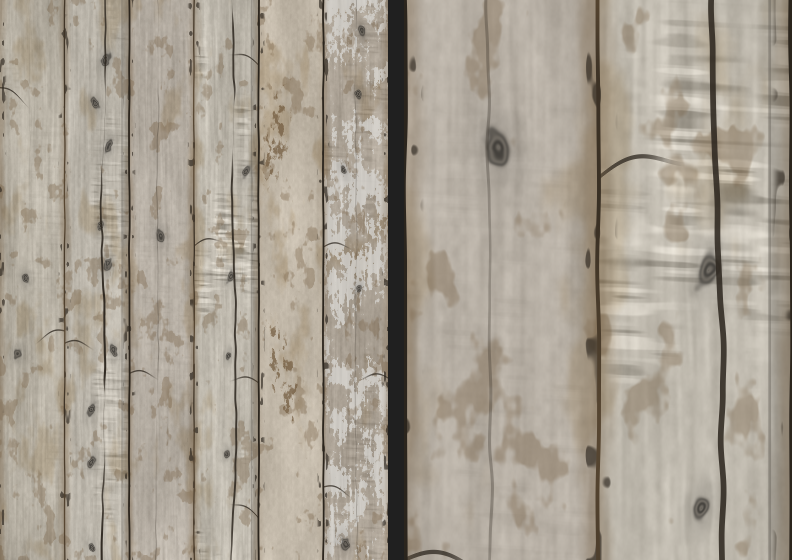
Left, the full canvas; right, a detail of the centre.
Give the GLSL for this texture, as a WebGL 2 fragment shader.

```glsl
#version 300 es
precision highp float;
// Six upright weathered planks with grain, cracks, knots, stains and flaking paint.
uniform vec2 u_resolution;
out vec4 fragColor;

// One unit is the width of a plank.
const float PLANKS = 6.0;
const float SEAM_HALF = 0.010;
const float KNOT_SPACING = 0.95;
const float CHECK_SPACING = 2.1;
const float PATCH_PERIOD = 3.7;
const vec3 DARK = vec3(0.17, 0.145, 0.115);
const vec3 BROWN = vec3(0.45, 0.36, 0.25);
const vec3 KNOT = vec3(0.38, 0.36, 0.33);
const vec3 CHALK = vec3(0.82, 0.81, 0.79);
const vec3 TINT[6] = vec3[6](
  vec3(0.715, 0.690, 0.640), vec3(0.740, 0.718, 0.675), vec3(0.720, 0.690, 0.648),
  vec3(0.752, 0.730, 0.685), vec3(0.760, 0.722, 0.662), vec3(0.675, 0.638, 0.588));
const float CRACK_X[6] = float[6](0.46, 0.60, 0.43, 0.62, 0.50, 0.51);
const float CRACK_DEPTH[6] = float[6](0.12, 1.0, 0.32, 0.9, 0.0, 0.28);
const float KNOT_CHANCE[6] = float[6](0.2, 0.9, 0.06, 0.65, 0.0, 0.3);
const float GRAIN[6] = float[6](1.0, 1.1, 0.8, 1.1, 0.3, 0.9);
const float SAW[6] = float[6](0.1, 0.55, 0.1, 1.0, 0.0, 0.3);

float hash(vec2 p) {
  return fract(sin(dot(p, vec2(127.1, 311.7))) * 43758.5453);
}

float noise(vec2 p) {
  vec2 i = floor(p), f = fract(p);
  f = f * f * (3.0 - 2.0 * f);
  return mix(mix(hash(i), hash(i + vec2(1, 0)), f.x),
             mix(hash(i + vec2(0, 1)), hash(i + vec2(1, 1)), f.x), f.y);
}

float fbm(vec2 p) {
  float sum = 0.0, amp = 0.533;
  for (int i = 0; i < 4; i++) {
    sum += amp * noise(p);
    p = p * 2.03 + 17.3;
    amp *= 0.5;
  }
  return sum;
}

// Antialiased stroke that fades when thinner than a pixel.
float stroke(float d, float halfWidth, float px) {
  return clamp((halfWidth - abs(d)) / px + 0.5, 0.0, 1.0) * min(1.0, 2.0 * halfWidth / px);
}

void main() {
  float px = PLANKS / u_resolution.x;
  vec2 p = gl_FragCoord.xy * px;
  float plank = clamp(floor(p.x), 0.0, PLANKS - 1.0);
  int id = int(plank);
  float x = p.x - plank, y = p.y;

  // Knots: nearest scaled distance, plus the bend they give the grain
  float knot = 9.0, bend = 0.0;
  for (int k = -1; k <= 1; k++) {
    vec2 cell = vec2(plank, floor(y / KNOT_SPACING) + float(k));
    if (hash(cell + 3.7) > KNOT_CHANCE[id]) continue;
    vec2 c = vec2(CRACK_X[id] + 0.42 * (hash(cell + 8.1) - 0.5),
                  (cell.y + 0.15 + 0.7 * hash(cell + 5.3)) * KNOT_SPACING);
    vec2 q = vec2(x, y) - c;
    q.y += q.x * (hash(cell + 2.2) - 0.5) * 1.6;
    float d = length(q / (vec2(0.07, 0.10) * mix(0.55, 1.15, hash(cell + 6.6))));
    d += 0.5 * (noise(p * 18.0) - 0.5);
    knot = min(knot, d);
    bend += 0.07 * sign(q.x) * exp(-d * 0.8) * smoothstep(0.0, 0.05, abs(q.x));
  }

  // Base wood: broad tone, long fibres and fine speckle
  float gx = p.x - bend + 0.05 * noise(vec2(p.x * 2.0, y * 0.7));
  float fibre = 0.6 * noise(vec2(gx * 24.0, y * 0.9)) + 0.4 * noise(vec2(gx * 48.0, y * 2.5)) - 0.5;
  float tone = fbm(vec2(p.x * 2.2, y * 0.6) + plank * 9.0) - 0.5;
  float speckle = fbm(p * vec2(26.0, 15.0)) - 0.5;
  vec3 col = TINT[id] + 0.16 * tone + 0.13 * GRAIN[id] * fibre + 0.07 * speckle;
  float blotch = smoothstep(0.56, 0.75, fbm(p * vec2(3.0, 1.3) + 31.0));
  col = mix(col, col * vec3(0.90, 0.86, 0.79), blotch * 0.8);

  // Horizontal saw marks, in patches
  float sawArea = smoothstep(0.45, 0.65, fbm(vec2(x * 1.5, y * 0.65) + plank * 4.0));
  float saw = noise(vec2(p.x * 3.5, y * 28.0 + x * 1.5));
  col += SAW[id] * sawArea * (0.10 * smoothstep(0.55, 0.8, saw) - 0.16 * smoothstep(0.35, 0.12, saw));

  // Chalky flaking paint on the last plank
  if (id == 5) {
    float band = 0.10 * cos((y - 5.1) * 6.2832 / PATCH_PERIOD);
    float cover = fbm(p * vec2(4.0, 2.4)) + 0.55 * speckle + 0.3 * fibre + band;
    col = mix(col, CHALK + 0.08 * fibre, 0.85 * smoothstep(0.50, 0.60, cover));
  }

  // Brown scuffs: large slanted ones on the painted plank, small ones elsewhere
  float scuff = 0.35 * smoothstep(0.64, 0.72, fbm(p * vec2(5.0, 3.0) + 60.0));
  if (id == 4) {
    for (int i = 0; i < 2; i++) {
      vec2 q = vec2(x - 0.28 - 0.08 * float(1 - i), y - 2.9 - PATCH_PERIOD * float(i));
      q.x += q.y * (i == 0 ? 0.22 : -0.15);
      float area = exp(-dot(q * vec2(5.5, 1.5), q * vec2(5.5, 1.5)));
      float wear = fbm(p * vec2(14.0, 6.0)) + 0.5 * speckle;
      scuff += 0.75 * smoothstep(0.62, 0.80, wear + 0.30 * area - 0.08) * smoothstep(0.05, 0.4, area);
    }
  }
  col = mix(col, BROWN, min(scuff, 0.8));

  // Knots with rings and a soft halo
  float ring = 0.75 + 0.25 * sin(knot * 14.0);
  col *= 1.0 - 0.14 * exp(-knot * knot * 0.35);
  col = mix(col, KNOT * ring, 0.8 * smoothstep(1.15, 0.55, knot));

  // Wandering crack along each plank
  float path = CRACK_X[id] + 0.12 * CRACK_DEPTH[id] * (noise(vec2(y * 0.55, plank)) - 0.5)
             + 0.025 * (noise(vec2(y * 4.0, plank + 7.0)) - 0.5);
  float open = smoothstep(0.18, 0.62, noise(vec2(y * 0.9, plank + 20.0)));
  col = mix(col, DARK, CRACK_DEPTH[id] * stroke(x - path, 0.004 + 0.012 * open * CRACK_DEPTH[id], px) * (0.45 + 0.5 * open));

  // Short slanted splits that start at a plank edge
  vec2 split = vec2(plank, floor(y / CHECK_SPACING));
  float side = step(0.5, hash(split + 1.9));
  float reach = mix(x, 1.0 - x, side);
  float rise = (hash(split + 4.4) - 0.5) * 1.2 * reach + 0.06 * sin(reach * 9.0);
  float splitY = (split.y + 0.3 + 0.4 * hash(split + 9.2)) * CHECK_SPACING + rise;
  float splitOn = step(hash(split + 7.3), 0.4) * smoothstep(0.48, 0.2, reach) * (id == 4 ? 0.0 : 1.0);
  col = mix(col, DARK, 0.75 * splitOn * stroke(y - splitY, 0.011, px));

  // Grey side strip on planks 1 and 3, worn brown edges on all
  if (id == 1 || id == 3) {
    col *= 1.0 - 0.12 * smoothstep(0.87, 0.89, x);
    col = mix(col, KNOT, 0.4 * stroke(x - 0.885, 0.007, px));
  }
  float edge = min(x, 1.0 - x);
  float grime = smoothstep(0.13, 0.0, edge + 0.12 * (fbm(vec2(p.x * 8.0, y * 1.6)) - 0.4));
  col = mix(col, BROWN, (id == 4 ? 0.12 : 0.36) * grime);
  float nail = smoothstep(0.79, 0.88, noise(vec2(p.x * 20.0, y * 7.0) + 40.0)) * smoothstep(0.11, 0.06, edge);
  col = mix(col, DARK, 0.65 * nail);

  // Seams between planks: odd ones rusty, even ones dark and wider
  float seam = floor(p.x + 0.5);
  float rusty = mod(seam, 2.0) * step(seam, 3.5);
  float offset = p.x - seam + 0.012 * (noise(vec2(y * 2.5, seam)) - 0.5);
  float inside = step(0.5, seam) * step(seam, PLANKS - 0.5);
  vec3 gap = mix(DARK, BROWN * 0.85, rusty * (0.25 + 0.6 * noise(vec2(y * 1.7, seam + 5.0))));
  col = mix(col, gap, inside * stroke(offset, SEAM_HALF + 0.004 * (1.0 - rusty), px));

  fragColor = vec4(clamp(col, 0.0, 1.0), 1.0);
}
```
